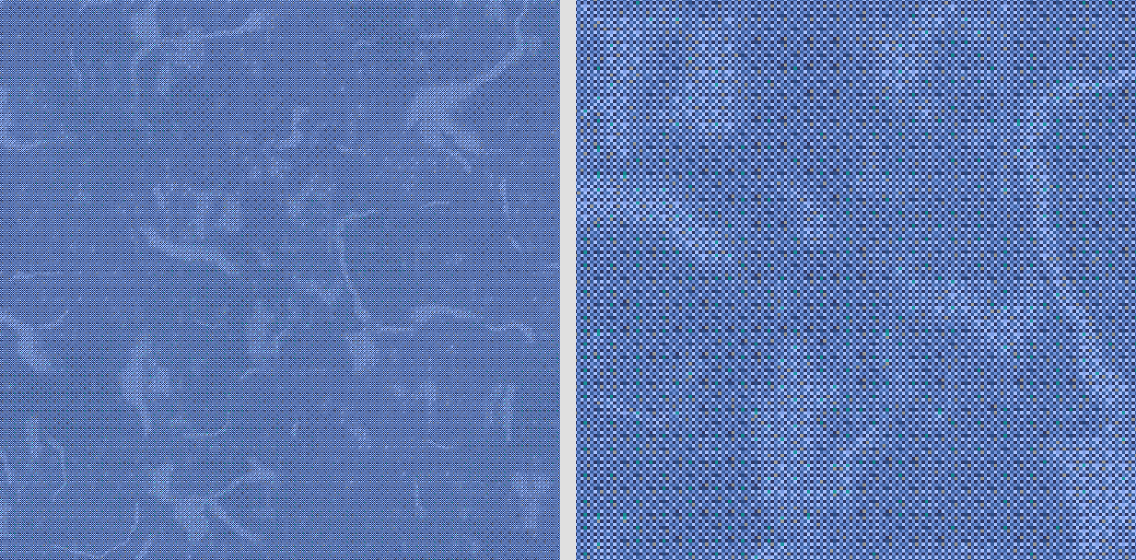
Left: the whole. Right: its middle third, enlarged.
Give the GLSL for this texture, as a three.js fragment shader.

```glsl
// Blue mottled surface with pale creases, ordered-dithered to six colours.
varying vec2 vUv;

#define CELLS 512.0          // dither cells across the canvas
#define CREASE_SCALE 4.5     // frequency of the long creases
#define CREASE_WIDTH 0.05    // thickness of the creases
#define CREASE_GAIN 0.27     // how far creases lift the tone
#define MOTTLE_GAIN 0.11     // strength of the soft mottling
#define NAVY  vec3(0.17, 0.20, 0.37)
#define STEEL vec3(0.22, 0.36, 0.60)
#define TEAL  vec3(0.10, 0.58, 0.61)
#define SKY   vec3(0.46, 0.59, 0.87)
#define GREY  vec3(0.64, 0.64, 0.64)
#define PALE  vec3(0.66, 0.76, 1.00)

float hash(vec2 p) {
  vec3 q = fract(vec3(p.xyx) * 0.1031);
  q += dot(q, q.yzx + 33.33);
  return fract((q.x + q.y) * q.z);
}

float noise(vec2 p) {
  vec2 i = floor(p), f = fract(p);
  f = f * f * (3.0 - 2.0 * f);
  return mix(mix(hash(i), hash(i + vec2(1.0, 0.0)), f.x),
             mix(hash(i + vec2(0.0, 1.0)), hash(i + 1.0), f.x), f.y);
}

float fbm(vec2 p) {
  float sum = 0.0, amp = 0.5;
  for (int i = 0; i < 4; i++) {
    sum += amp * noise(p);
    p = mat2(1.6, 1.2, -1.2, 1.6) * p + 17.3;
    amp *= 0.5;
  }
  return sum / 0.9375;
}

// Recursive 8 x 8 Bayer threshold, 0 to 1
float bayer2(vec2 cell) {
  cell = mod(floor(cell), 2.0);
  return fract(cell.x * 0.5 + cell.y * 0.75);
}

float bayer8(vec2 cell) {
  return bayer2(cell) + bayer2(cell * 0.5) / 4.0 + bayer2(cell * 0.25) / 16.0 + 1.0 / 128.0;
}

// Broken curved lines along the middle contour of a noise field
float crease(vec2 p, float scale, float seed) {
  vec2 q = p * scale + seed;
  q += 0.7 * vec2(fbm(q * 1.3 + 5.1), fbm(q * 1.3 + 41.7));
  float line = 1.0 - smoothstep(0.3, 1.0, abs(noise(q) - 0.5) / CREASE_WIDTH);
  float gaps = smoothstep(0.5, 0.66, noise(p * scale * 1.7 + seed * 3.0));
  return line * gaps;
}

// Brightness lift from creases, blotches and small upright flecks
float highlights(vec2 p) {
  float lines = max(crease(p, CREASE_SCALE, 11.0), crease(p, CREASE_SCALE * 2.2, 57.0));
  float blotches = smoothstep(0.66, 0.78, fbm(p * vec2(17.0, 13.0) + 90.0));
  float flecks = smoothstep(0.72, 0.95, noise(p * vec2(90.0, 45.0) + 130.0));
  return max(max(lines, blotches * 0.8), flecks * 0.45);
}

// Pick a colour by comparing the threshold with tone-shifted band limits
vec3 ditheredColour(vec2 uv) {
  vec2 cell = floor(uv * CELLS);
  vec2 p = (cell + 0.5) / CELLS;
  float threshold = bayer8(cell);

  float mottle = (fbm(p * 7.0 + 3.0) - 0.5) * MOTTLE_GAIN
               + (noise(p * 75.0) - 0.5) * MOTTLE_GAIN * 0.4;
  float lift = CREASE_GAIN * highlights(p);
  float greenish = smoothstep(0.4, 0.6, fbm(p * 4.0 + 70.0));

  float navyEnd = 0.252 - mottle * 0.6 - lift * 0.3;
  float steelEnd = 0.520 - mottle * 0.5 - lift * 0.3;
  float tealEnd = steelEnd + 0.02 * greenish;
  float paleStart = 0.872 - mottle - lift;
  float greyStart = paleStart - 0.03;

  vec3 colour = NAVY;
  colour = mix(colour, STEEL, step(navyEnd, threshold));
  colour = mix(colour, TEAL, step(steelEnd, threshold));
  colour = mix(colour, SKY, step(tealEnd, threshold));
  colour = mix(colour, GREY, step(greyStart, threshold));
  return mix(colour, PALE, step(paleStart, threshold));
}

void main() {
  // Four samples per pixel smooth the cell edges at any canvas size
  vec2 dx = dFdx(vUv) * 0.25, dy = dFdy(vUv) * 0.25;
  vec3 colour = ditheredColour(vUv + dx + dy) + ditheredColour(vUv + dx - dy)
              + ditheredColour(vUv - dx + dy) + ditheredColour(vUv - dx - dy);
  gl_FragColor = vec4(colour * 0.25, 1.0);
}
```
